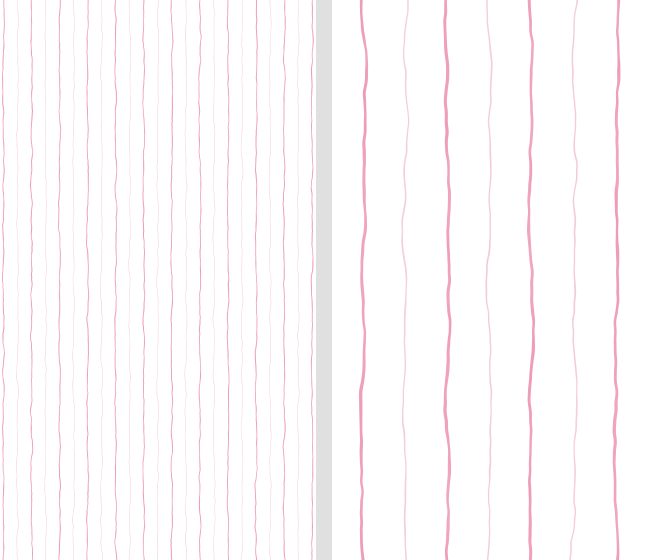
Left: the whole. Right: its middle third, enlarged.
Write a Shadertoy shader that draws this pattern.

```glsl
// Hand-drawn vertical pinstripes on white: bold pink lines alternate with
// fine pale ones. Each line is a repeated cell whose centre, width and ink
// drift along its length with layered value noise.

const vec3 PAPER = vec3(1.0);
const vec3 BOLD_PINK = vec3(0.935, 0.61, 0.71);
const vec3 FINE_PINK = vec3(0.955, 0.79, 0.845);

// All lengths are fractions of the canvas width.
const float SPACING = 0.0444;
const float FIRST_LINE = 0.0112;
const float BOLD_WIDTH = 0.0030;
const float FINE_WIDTH = 0.0016;

float hash(vec2 p) {
    vec3 q = fract(vec3(p.xyx) * 0.1031);
    q += dot(q, q.yzx + 33.33);
    return fract((q.x + q.y) * q.z);
}

// Smooth noise along one line, from -1 to 1.
float lineNoise(float t, float seed) {
    float cell = floor(t);
    float f = fract(t);
    f = f * f * (3.0 - 2.0 * f);
    return mix(hash(vec2(cell, seed)), hash(vec2(cell + 1.0, seed)), f) * 2.0 - 1.0;
}

// Sideways drift of a hand-drawn stroke.
float wobble(float y, float seed) {
    return 0.0026 * lineNoise(y * 17.0, seed)
         + 0.0014 * lineNoise(y * 38.0, seed + 41.0)
         + 0.0005 * lineNoise(y * 95.0, seed + 83.0);
}

// Share of a pixel covered by a stripe, exact even below one pixel wide.
float stripeCoverage(float offset, float width, float pixel) {
    float right = min(offset + 0.5 * pixel, 0.5 * width);
    float left = max(offset - 0.5 * pixel, -0.5 * width);
    return max(right - left, 0.0) / pixel;
}

void mainImage(out vec4 fragColor, in vec2 fragCoord) {
    float pixel = 1.0 / iResolution.x;
    vec2 p = fragCoord * pixel;

    // Nearest line; even ones are bold.
    float index = floor((p.x - FIRST_LINE) / SPACING + 0.5);
    bool bold = mod(index, 2.0) < 0.5;
    float seed = index * 7.0 + 211.0;

    // Uneven pen pressure changes width and ink.
    float pressure = lineNoise(p.y * 48.0, seed + 500.0);
    float width = (bold ? BOLD_WIDTH : FINE_WIDTH) * (1.0 + 0.2 * pressure);
    float ink = 0.94 + 0.06 * lineNoise(p.y * 24.0, seed + 700.0);

    float centre = FIRST_LINE + index * SPACING + wobble(p.y, seed);
    float coverage = stripeCoverage(p.x - centre, width, pixel);

    vec3 colour = mix(PAPER, bold ? BOLD_PINK : FINE_PINK, coverage * ink);
    fragColor = vec4(colour, 1.0);
}
```
